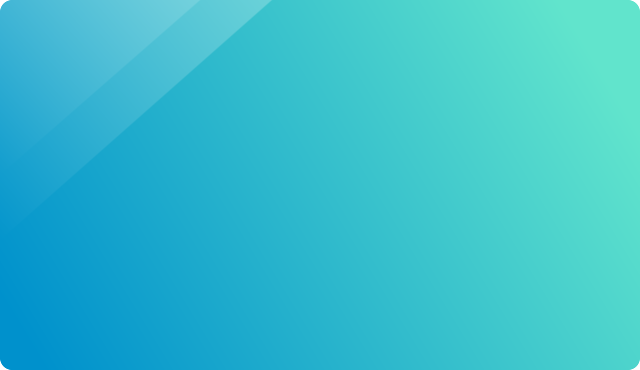
This background is drawn by a WebGL 2 fragment shader. Its source:

```glsl
#version 300 es
precision highp float;
// A rounded card with a blue to mint diagonal gradient and two glassy stripes in its top left corner.

uniform vec2 u_resolution;
out vec4 fragColor;

const vec3 BLUE = vec3(0.0, 0.57, 0.80);
const vec3 MINT = vec3(0.38, 0.895, 0.80);
const vec3 PAPER = vec3(1.0);
const vec2 GRADIENT_DIR = vec2(0.854, 0.52);
const vec2 GRADIENT_RANGE = vec2(0.11, 1.81);
const float CORNER_RADIUS = 0.033;

// Each sheet is a corner triangle: its width and height, in canvas heights.
const vec2 OUTER_SHEET = vec2(0.735, 0.649);
const vec2 INNER_SHEET = vec2(0.541, 0.473);
const float OUTER_OPACITY = 0.24;
const float INNER_OPACITY = 0.14;

float roundedBox(vec2 p, vec2 halfSize, float radius) {
    vec2 q = abs(p) - halfSize + radius;
    return length(max(q, 0.0)) + min(max(q.x, q.y), 0.0) - radius;
}

// Opacity of a triangular sheet that fades out toward its lower left end.
float sheet(vec2 fromTopLeft, vec2 size, float opacity, float pixel) {
    vec2 q = fromTopLeft / size;
    float edge = (q.x + q.y - 1.0) / length(1.0 / size);
    float fade = clamp(0.5 + 0.5 * (q.x - q.y), 0.0, 1.0);
    return opacity * fade * smoothstep(pixel, -pixel, edge);
}

void main() {
    float pixel = 1.0 / u_resolution.y;
    vec2 p = gl_FragCoord.xy * pixel;
    vec2 size = vec2(u_resolution.x * pixel, 1.0);

    // Base gradient
    float along = dot(p, GRADIENT_DIR);
    float t = (along - GRADIENT_RANGE.x) / (GRADIENT_RANGE.y - GRADIENT_RANGE.x);
    vec3 color = mix(BLUE, MINT, clamp(t, 0.0, 1.0));

    // Overlapping translucent sheets
    vec2 fromTopLeft = vec2(p.x, 1.0 - p.y);
    color = mix(color, PAPER, sheet(fromTopLeft, OUTER_SHEET, OUTER_OPACITY, pixel));
    color = mix(color, PAPER, sheet(fromTopLeft, INNER_SHEET, INNER_OPACITY, pixel));

    // Rounded corners
    float card = roundedBox(p - 0.5 * size, 0.5 * size, CORNER_RADIUS);
    color = mix(color, PAPER, smoothstep(-0.5 * pixel, 0.5 * pixel, card));

    fragColor = vec4(color, 1.0);
}
```
